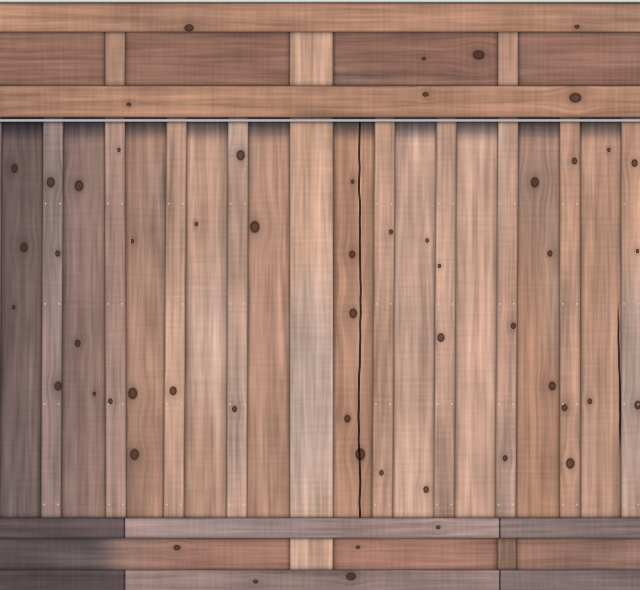
Give the GLSL for this texture, as a Shadertoy shader.

```glsl
vec2 hash2(vec2 p) {
    p = vec2(dot(p, vec2(127.1, 311.7)), dot(p, vec2(269.5, 183.3)));
    return fract(sin(p) * 43758.5);
}

float gradientNoise(vec2 p) {
    vec2 i = floor(p), f = fract(p), u = f * f * (3.0 - 2.0 * f);
    vec2 e = vec2(0, 1);
    float a = dot(hash2(i) * 2.0 - 1.0, f);
    float b = dot(hash2(i + e.yx) * 2.0 - 1.0, f - e.yx);
    float c = dot(hash2(i + e.xy) * 2.0 - 1.0, f - e.xy);
    float d = dot(hash2(i + e.yy) * 2.0 - 1.0, f - e.yy);
    return mix(mix(a, b, u.x), mix(c, d, u.x), u.y);
}

// Wood with grain along q.y; q.x runs across, zero at the board's middle
vec3 wood(vec2 q, float width, float seed, float knottiness, vec3 tone) {
    float core = 0.0, halo = 0.0, bend = 0.0;
    for (int i = -1; i <= 1; i++) {
        float cell = floor(q.y / 0.13) + float(i);
        vec2 place = hash2(vec2(cell, seed)), kind = hash2(vec2(seed + 7.3, cell));
        if (kind.x > knottiness) continue;
        vec2 centre = vec2((place.x - 0.5) * width * 0.7, (cell + 0.2 + 0.6 * place.y) * 0.13);
        vec2 d = (q - centre) * vec2(1.0, 0.8);
        float r = length(d), size = 0.003 + 0.006 * kind.y * kind.y;
        bend += 0.75 * d.x * exp(-r * r / (size * size * 9.0));
        float disc = 1.0 - smoothstep(size * 0.7, size * 1.15, r);
        core = max(core, disc * (0.6 + 0.4 * smoothstep(0.3, 0.8, r / size)));
        halo = max(halo, exp(-r / size));
    }
    vec2 g = vec2(q.x - bend + seed * 0.37, q.y + seed * 1.7);
    float blotch = gradientNoise(g * vec2(9.0, 4.0));
    float rings = sin(45.0 * gradientNoise(g * vec2(11.0, 0.8)) + 130.0 * g.x);
    float streak = gradientNoise(g * vec2(95.0, 2.5));
    float fibre = gradientNoise(g * vec2(230.0, 14.0));
    float saw = gradientNoise(g * vec2(12.0, 190.0));
    tone *= 1.0 + 0.2 * blotch + 0.035 * rings + 0.2 * streak + 0.17 * fibre + 0.06 * saw;
    // Silvered weathering in soft patches
    float silver = smoothstep(0.0, 0.5, gradientNoise(g * vec2(5.0, 2.3) + 31.0));
    tone = mix(tone, vec3(dot(tone, vec2(0.6, 0.4).xyy / 1.4)) * vec3(1.02, 0.97, 0.97), 0.45 * silver);
    tone *= 1.0 - 0.35 * halo;
    return mix(tone, vec3(0.25, 0.15, 0.12), 0.85 * core);
}

// Puts a piece over the layers below, with contact shadow and worn edge
void lay(inout vec3 col, vec3 face, float d) {
    float px = 0.75 / iResolution.y;
    col *= 1.0 - 0.5 * exp(-max(d, 0.0) / 0.0028);
    face *= 1.0 - 0.2 * smoothstep(-0.0035, 0.0, d);
    col = mix(col, face, 1.0 - smoothstep(-px, px, d));
}

float band(float y, float low, float high) {
    return abs(y - 0.5 * (low + high)) - 0.5 * (high - low);
}

void mainImage(out vec4 fragColor, in vec2 fragCoord) {
    vec2 p = fragCoord / iResolution.y;
    vec3 rust = vec3(0.69, 0.52, 0.43), tan_ = vec3(0.78, 0.635, 0.56);
    vec3 umber = vec3(0.57, 0.42, 0.365), charcoal = vec3(0.38, 0.325, 0.33);
    float dusk = 1.0 - smoothstep(0.0, 0.34, p.x);
    float off = p.x - 0.528, side = off < 0.0 ? -1.0 : 1.0, d = abs(off);

    // Recessed vertical boards, mirrored about the centre post
    float bay = max(floor((d - 0.1243) / 0.1045), -1.0);
    float middle = bay < 0.0 ? 0.08 : 0.1766 + 0.1045 * bay;
    float seed = side * (bay + 2.0) + 8.0;
    vec3 tone = mix(rust, tan_, hash2(vec2(seed, 3.0)).x);
    tone = mix(tone, charcoal * 1.05, 0.85 * dusk);
    vec3 col = wood(vec2(off - side * middle, p.y), 0.07, seed, mix(0.2, 0.6, p.x), tone);

    // Drying cracks
    float wander = 0.006 * gradientNoise(vec2(p.y * 5.0, 2.0)) + 0.002 * gradientNoise(vec2(p.y * 30.0, 5.0));
    float crack = 1.0 - smoothstep(0.0008, 0.0025, abs(p.x - 0.61 - wander));
    float split = (1.0 - smoothstep(0.0005, 0.0025, abs(p.x - 1.049 + wander)))
                * (1.0 - smoothstep(0.08, 0.14, abs(p.y - 0.36)));
    col *= 1.0 - 0.7 * max(crack, split);
    col *= 1.0 - vec3(0.5, 0.45, 0.38) * smoothstep(0.755, 0.792, p.y);

    // Narrow battens over the joints, leaning a little
    float k = max(round((d - 0.1243) / 0.1045), 0.0), battenSeed = side * (k + 2.0) + 17.0;
    float lean = (p.y - 0.79) * 0.012 * (hash2(vec2(battenSeed, 1.0)).x - 0.3);
    float across = off - side * (0.1243 + 0.1045 * k) - lean;
    tone = mix(mix(rust, tan_, 0.3 + 0.7 * hash2(vec2(battenSeed, 5.0)).y), charcoal * 1.3, 0.75 * dusk);
    vec3 face = wood(vec2(across, p.y), 0.034, battenSeed, 0.5, tone);
    vec2 nail = vec2(abs(across) - 0.012, mod(p.y - 0.14, 0.17) - 0.005);
    face = mix(face, vec3(0.86, 0.84, 0.81), 0.6 * (1.0 - smoothstep(0.0008, 0.0024, length(nail))));
    lay(col, face, abs(across) - 0.0172);

    // Dark panels above and below the vertical boards
    float cell = floor(off / 0.336);
    face = wood(vec2(p.y - 0.9, p.x + cell), 0.06, 27.0 + cell, 0.4, umber);
    lay(col, face, 0.805 - p.y);
    tone = mix(umber * 1.1, charcoal, 1.0 - smoothstep(0.15, 0.22, p.x));
    lay(col, wood(vec2(p.y - 0.06, p.x), 0.04, 31.0, 0.25, tone), p.y - 0.1);

    // Short posts and the wide centre post
    face = wood(vec2(d - 0.333, p.y), 0.03, 21.0 + side, 0.0, mix(rust, tan_, 0.5));
    lay(col, face, max(abs(d - 0.333) - 0.017, 0.85 - p.y));
    lay(col, face * 0.75, max(abs(off - 0.331) - 0.016, p.y - 0.09));
    face = wood(vec2(off, p.y), 0.07, 23.0, 0.0, tan_ * vec3(1.0, 0.98, 0.95));
    lay(col, face, d - 0.0367);

    // Top rails, metal flashing and the bright strip above
    lay(col, wood(vec2(p.y - 0.97, p.x), 0.05, 33.0, 0.3, rust), band(p.y, 0.946, 0.996));
    lay(col, wood(vec2(p.y - 0.827, p.x), 0.05, 35.0, 0.5, rust * 1.03), band(p.y, 0.801, 0.8545));
    lay(col, vec3(0.76, 0.75, 0.78), band(p.y, 0.7935, 0.7985));
    lay(col, vec3(0.86, 0.86, 0.84), 0.996 - p.y);

    // Grey lower rails, jointed into lengths
    float stained = 1.0 - smoothstep(0.209, 0.213, p.x);
    float aged = smoothstep(0.845, 0.849, p.x);
    tone = mix(mix(vec3(0.62, 0.52, 0.5), vec3(0.52, 0.45, 0.44), aged), charcoal, stained);
    float joint = min(abs(p.x - 0.211), abs(p.x - 0.847));
    float seam = 0.5 + 0.5 * smoothstep(0.0005, 0.0025, joint);
    lay(col, seam * wood(vec2(p.y - 0.017, p.x), 0.03, 37.0, 0.1, tone * 0.92), p.y - 0.034);
    lay(col, seam * wood(vec2(p.y - 0.105, p.x), 0.03, 39.0, 0.2, tone), band(p.y, 0.088, 0.1225));

    fragColor = vec4(clamp(col, 0.0, 1.0), 1.0);
}
```
